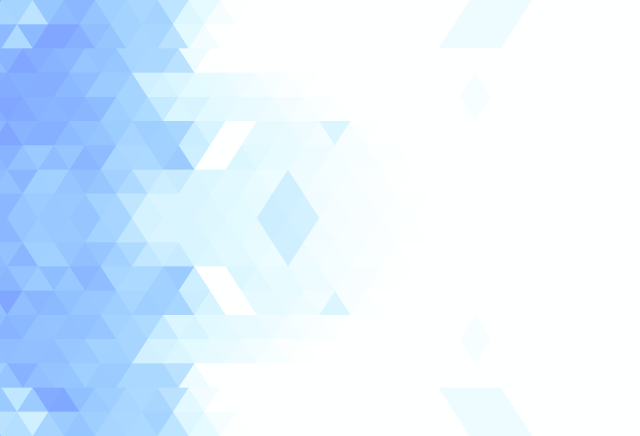
This background is drawn by a WebGL 2 fragment shader. Its source:

```glsl
#version 300 es
precision highp float;
uniform vec2 u_resolution;
out vec4 fragColor;

// Lattice, in units of canvas height
const float ROWS = 18.0;
const float SIDE = 0.0716;
const float OFFSET = 0.0161;
const float OUTER_ROW = 7.0;
const float OUTER_SHIFT = 0.32;

// Tone: 0 is white, 1 is the deepest blue
const float LEFT_TONE = 0.80;
const float EDGE_TONE = 0.52;
const float MIST_TONE = 0.29;
const float JITTER = 0.26;
const float TOP_DEPTH = 0.07;
const int SAMPLES = 3;

const vec3 PALETTE[7] = vec3[7](
  vec3(0.995, 1.0, 1.0), vec3(0.89, 0.98, 1.0), vec3(0.78, 0.92, 1.0),
  vec3(0.69, 0.86, 1.0), vec3(0.62, 0.81, 1.0), vec3(0.55, 0.73, 1.0),
  vec3(0.50, 0.65, 1.0));

// Reach of the blue and of the pale mist per row, from the middle outwards
const float BLUE_REACH[9] = float[9](4.0, 4.4, 5.8, 5.9, 4.7, 4.2, 5.5, 5.0, 5.1);
const float MIST_REACH[9] = float[9](13.4, 12.9, 12.7, 12.1, 11.0, 9.8, 6.4, 6.5, 7.1);

// Accents: lattice x, row, size, change of tone
const vec4 DIAMONDS[12] = vec4[12](
  vec4(9.0, 0.0, 1.0, 0.17), vec4(10.5, 3.67, 0.3, 0.16),
  vec4(0.0, 3.5, 0.35, 0.25), vec4(5.5, 2.0, 0.5, 0.11),
  vec4(2.0, 0.0, 0.9, 0.10), vec4(3.0, 1.4, 0.3, 0.10),
  vec4(5.0, 3.5, 0.8, 0.07), vec4(2.2, 5.4, 2.2, 0.10),
  vec4(0.4, 4.7, 1.6, 0.08), vec4(0.0, 8.6, 0.8, -0.35),
  vec4(1.17, 7.5, 0.5, 0.20), vec4(15.0, 4.6, 0.4, 0.04));

// Slanted pairs of rows: slant coordinate, row, half width, change of tone
const vec4 SLABS[2] = vec4[2](
  vec4(5.5, 3.0, 0.5, -0.6), vec4(11.0, 8.0, 1.0, 0.09));

float hash(vec2 p) {
  return fract(sin(dot(p, vec2(127.1, 311.7))) * 43758.5);
}

vec3 ramp(float tone) {
  float t = clamp(tone, 0.0, 1.0) * 6.0;
  int i = min(int(t), 5);
  return mix(PALETTE[i], PALETTE[i + 1], t - float(i));
}

// Horizontal profile of one row
float rowTone(float x, int row) {
  float blueEnd = BLUE_REACH[row];
  float mistEnd = MIST_REACH[row];
  float blue = mix(LEFT_TONE, EDGE_TONE, clamp(x / blueEnd, 0.0, 1.0));
  float fade = clamp((mistEnd - x) / (mistEnd - blueEnd), 0.0, 1.0);
  float mist = MIST_TONE * pow(fade, 1.3);
  return mix(blue, mist, smoothstep(blueEnd - 0.4, blueEnd + 0.4, x));
}

float accentTone(vec2 center) {
  float sum = 0.0;
  for (int i = 0; i < DIAMONDS.length(); i++) {
    vec2 d = abs(center - DIAMONDS[i].xy);
    sum += DIAMONDS[i].w * step(d.x + 0.5 * d.y, DIAMONDS[i].z);
  }
  float slant = center.x - 0.5 * center.y;
  for (int i = 0; i < SLABS.length(); i++) {
    vec2 d = abs(vec2(slant, center.y) - SLABS[i].xy);
    sum += SLABS[i].w * step(d.x, SLABS[i].z) * step(d.y, 1.0);
  }
  return sum;
}

vec3 mosaic(vec2 p) {
  // Mirrored triangular lattice
  float side = sign(p.y - 0.5);
  vec2 q = vec2((p.x - OFFSET) / SIDE, abs(p.y - 0.5) * ROWS);
  float row = min(floor(q.y), 8.0);
  q.x -= OUTER_SHIFT * step(OUTER_ROW, row);

  // Triangle holding this point, and its centroid
  vec2 skew = vec2(q.x - 0.5 * q.y, q.x + 0.5 * q.y);
  vec2 cell = floor(skew);
  bool rising = fract(skew.y) > fract(skew.x);
  vec2 middle = cell + (rising ? vec2(1.0, 2.0) : vec2(2.0, 1.0)) / 3.0;
  vec2 center = vec2(0.5 * (middle.x + middle.y), middle.y - middle.x);

  // Flat tone of the triangle
  float tone = rowTone(center.x, int(row));
  float grain = hash(cell + (rising ? 0.37 : 0.0)) - 0.5;
  tone *= 1.0 + JITTER * grain;
  tone += TOP_DEPTH * side * smoothstep(5.0, 1.0, center.x) * smoothstep(2.0, 5.0, center.y);
  return ramp(tone + accentTone(center));
}

void main() {
  // Average subsamples for smooth edges
  vec3 color = vec3(0.0);
  for (int j = 0; j < SAMPLES; j++)
    for (int i = 0; i < SAMPLES; i++) {
      vec2 jitter = (vec2(i, j) + 0.5) / float(SAMPLES) - 0.5;
      color += mosaic((gl_FragCoord.xy + jitter) / u_resolution.y);
    }
  fragColor = vec4(color / float(SAMPLES * SAMPLES), 1.0);
}
```
